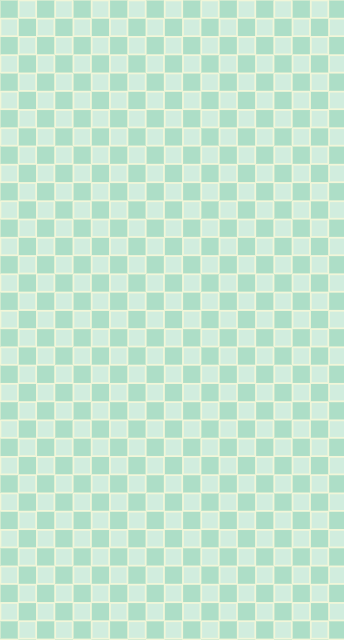
Give the GLSL for this pattern, as a Shadertoy shader.

```glsl
// Mint gingham-like checkerboard of square cells, counted from the top left.
// Each pale cell carries a cream frame that spills slightly over its edge;
// a signed distance to the pale cells gives both frame borders.

#define ROWS 35.05          // cells over the canvas height
#define FRAME_INSIDE 0.070  // frame width within a pale cell, in cells
#define FRAME_OUTSIDE 0.028 // frame overlap onto a deep cell, in cells
#define DEEP_MINT vec3(0.68, 0.87, 0.78)
#define PALE_MINT vec3(0.82, 0.93, 0.87)
#define CREAM vec3(0.945, 0.965, 0.85)

// Signed distance to the nearest pale cell edge: negative inside pale cells.
float paleCellDistance(vec2 p) {
    vec2 cell = floor(p);
    vec2 fromCentre = abs(p - cell - 0.5);
    float edge = 0.5 - max(fromCentre.x, fromCentre.y);
    bool isPale = mod(cell.x + cell.y, 2.0) > 0.5;
    return isPale ? -edge : edge;
}

// Share of a pixel that lies where the distance is negative.
float coverage(float dist, float pixel) {
    return clamp(0.5 - dist / pixel, 0.0, 1.0);
}

void mainImage(out vec4 fragColor, in vec2 fragCoord) {
    // Cell units, square, with the origin at the top left
    float pixel = ROWS / iResolution.y;
    vec2 p = vec2(fragCoord.x, iResolution.y - fragCoord.y) * pixel;

    // Deep ground, then the cream frame, then the pale centre
    float dist = paleCellDistance(p);
    vec3 colour = mix(DEEP_MINT, CREAM, coverage(dist - FRAME_OUTSIDE, pixel));
    colour = mix(colour, PALE_MINT, coverage(dist + FRAME_INSIDE, pixel));

    fragColor = vec4(colour, 1.0);
}
```
